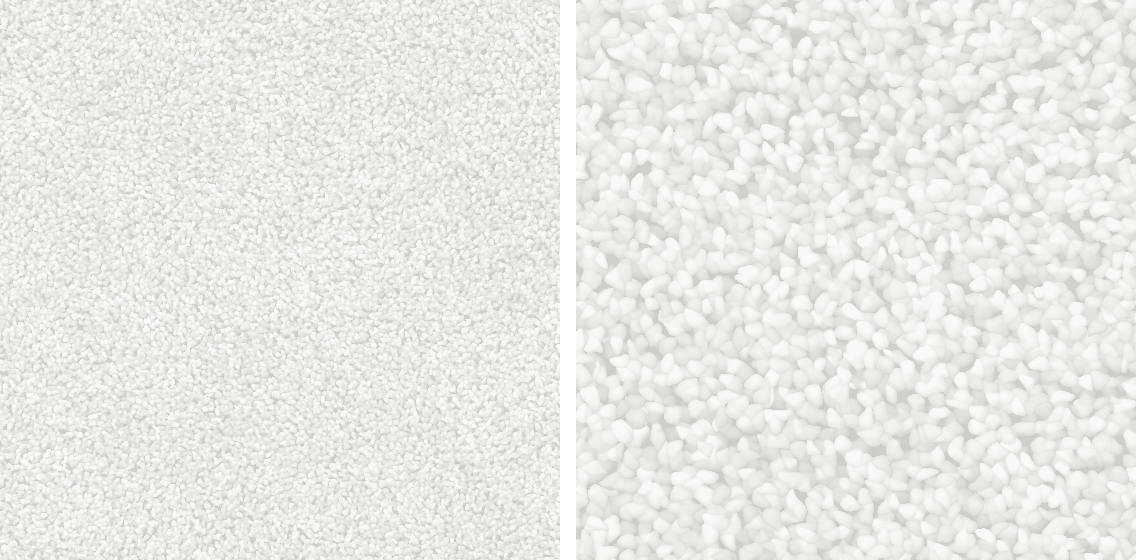
Left, the full canvas; right, a detail of the centre.
Reproduce this texture procedurally as a WebGL 1 fragment shader.

```glsl
precision highp float;
// Draws a white granular plaster: small overlapping pebbles with soft grey gaps.

uniform vec2 u_resolution;

const float GRAINS_ACROSS = 108.0;
const float OVERLAP_SHARPNESS = 13.0;
const float GAP_TONE = 0.10;
const vec3 SHADOW_COLOUR = vec3(0.795, 0.795, 0.775);
const vec3 LIGHT_COLOUR = vec3(0.978, 0.977, 0.968);
const vec2 LIGHT_DIRECTION = vec2(-0.5, 0.87);

float hash(vec2 p, float seed) {
  return fract(sin(dot(p, vec2(127.1, 311.7)) + seed * 74.7) * 43758.5453);
}

float valueNoise(vec2 p, float seed) {
  vec2 cell = floor(p);
  vec2 f = fract(p);
  f = f * f * (3.0 - 2.0 * f);
  float low = mix(hash(cell, seed), hash(cell + vec2(1.0, 0.0), seed), f.x);
  float high = mix(hash(cell + vec2(0.0, 1.0), seed), hash(cell + 1.0, seed), f.x);
  return mix(low, high, f.y);
}

vec2 rotate(vec2 p, float angle) {
  float c = cos(angle);
  float s = sin(angle);
  return vec2(c * p.x + s * p.y, c * p.y - s * p.x);
}

// Distance from a pebble's centre, 1 at its rim; lobes make it less round.
float pebbleRadius(vec2 offset, float angle, vec2 halfSize, float phase) {
  vec2 q = rotate(offset, angle) / halfSize;
  float lobes = 0.11 * cos(3.0 * atan(q.y, q.x + 0.0001) + phase);
  return length(q) * (1.0 + lobes);
}

// Sums one layer of pebbles: x is weighted tone, y is weight.
vec2 pebbleLayer(vec2 p, float flow, float lift, float baseTone, float seed) {
  vec2 home = floor(p);
  vec2 total = vec2(0.0);
  for (int y = -1; y <= 1; y++) {
    for (int x = -1; x <= 1; x++) {
      vec2 cell = home + vec2(float(x), float(y));
      vec2 centre = cell + vec2(hash(cell, seed), hash(cell, seed + 1.0));
      vec2 offset = p - centre;
      float angle = flow + 2.4 * (hash(cell, seed + 2.0) - 0.5);
      vec2 halfSize = vec2(0.52 + 0.28 * hash(cell, seed + 3.0),
                           0.37 + 0.18 * hash(cell, seed + 4.0));
      float phase = 6.2832 * hash(cell, seed + 5.0);
      float r = pebbleRadius(offset, angle, halfSize, phase);

      // Higher pebbles cover lower ones through a soft maximum.
      float height = lift + 0.6 * hash(cell, seed + 6.0) + 0.5 * (1.0 - r * r);
      float cover = 1.0 - smoothstep(0.82, 1.05, r);
      float weight = cover * exp(OVERLAP_SHARPNESS * height);

      float tone = baseTone + 0.36 * (hash(cell, seed + 7.0) - 0.5);
      tone += 0.27 * dot(offset, LIGHT_DIRECTION);
      tone -= 0.32 * r * r * r;
      total += weight * vec2(tone, 1.0);
    }
  }
  return total;
}

void main() {
  vec2 uv = gl_FragCoord.xy / min(u_resolution.x, u_resolution.y);
  vec2 p = uv * GRAINS_ACROSS;

  // Slowly turning grain direction, and a slight warp of the outlines.
  float flow = 5.0 * valueNoise(uv * 4.0, 11.0) - 1.5;
  vec2 warp = vec2(valueNoise(p * 1.4, 21.0), valueNoise(p * 1.4, 22.0)) - 0.5;
  vec2 warped = p + 0.3 * warp;

  // Pale pebbles above, greyer ones below, shadow in the gaps.
  vec2 surface = vec2(GAP_TONE, 1.0);
  surface += pebbleLayer(warped + 0.5, flow, 0.1, 0.56, 31.0);
  surface += pebbleLayer(warped, flow, 0.5, 0.88, 51.0);
  float tone = surface.x / surface.y;

  // Fine grit and broad, faint unevenness.
  tone += 0.12 * (valueNoise(p * 2.8, 71.0) - 0.5);
  tone += 0.09 * (valueNoise(uv * 13.0, 72.0) - 0.5);

  vec3 colour = mix(SHADOW_COLOUR, LIGHT_COLOUR, clamp(tone, 0.0, 1.0));
  gl_FragColor = vec4(colour, 1.0);
}
```
